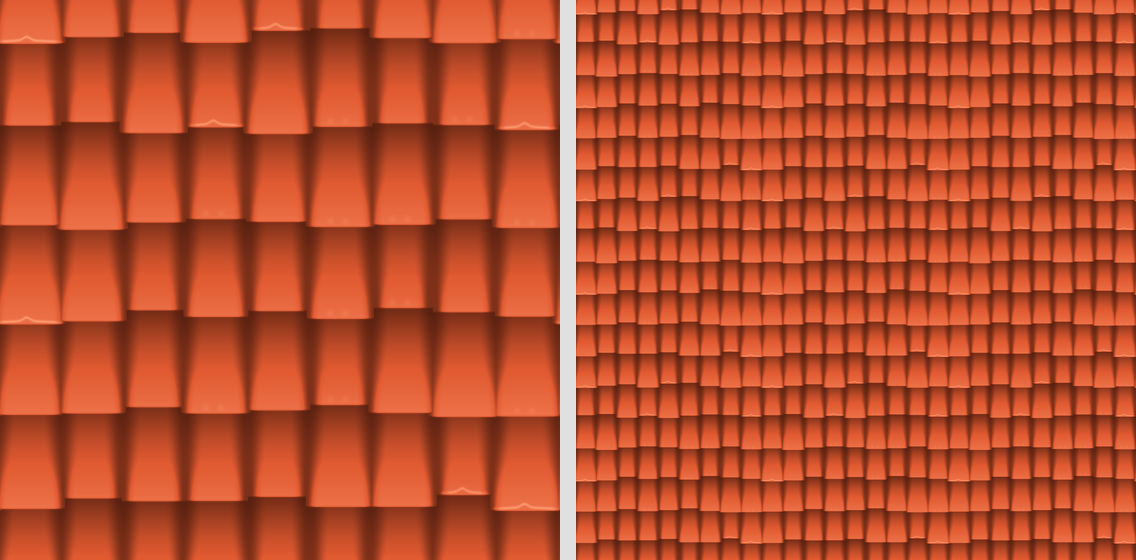
Left, the tile; right, the same tile 3 across and 3 down.
Reproduce this texture procedurally as a three.js fragment shader.

```glsl
varying vec2 vUv;

const vec2 TILES = vec2(9.0, 6.0);        // columns, rows
const vec2 OFFSET = vec2(0.03, -0.385);   // grid shift in tiles
const float DROP = 0.088;                 // uneven lower edges, in rows
const float EDGE_BLUR = 0.014;            // in rows
const float LIP_SHARE = 0.16;             // tiles with a raised lip
const float SPOT_SHARE = 0.30;            // tiles with two pale spots
const float GAP_LIGHT = 0.38;             // light left between columns
const vec3 SHADOW = vec3(0.26, 0.09, 0.04);
const vec3 CLAY = vec3(0.88, 0.35, 0.19);
const vec3 GLOW = vec3(0.94, 0.47, 0.31);
const vec3 SHINE = vec3(1.0, 0.62, 0.46);

float hash(vec2 p) {
  return fract(sin(dot(p, vec2(127.1, 311.7))) * 4375.85);
}

vec2 wrapId(vec2 id) {
  return mod(id, TILES);
}

float dropOf(vec2 id) {
  return DROP * (2.0 * hash(wrapId(id) + 3.7) - 1.0);
}

float bell(float x, float width) {
  x /= width;
  return exp(-x * x);
}

// Highlights along the lower edge; rise is the height above it
float wear(float x, float rise, float halfWidth, float kind) {
  x += 0.04;
  float lipHeight = 0.035 - 0.02 * abs(x) / halfWidth + 0.035 * bell(x, 0.08);
  float lip = bell(rise - lipHeight, 0.016);
  float spots = bell(abs(x) - 0.12, 0.05) * bell(rise - 0.06, 0.035);
  float rim = bell(rise - 0.03, 0.02);
  if (kind < LIP_SHARE) return lip;
  if (kind < LIP_SHARE + SPOT_SHARE) return 0.3 * spots + 0.08 * rim;
  return 0.06 * rim;
}

// Tone of one tile: 0 shadow, 1 clay, 2 glow, 3 shine; v runs downwards
float tileTone(float x, float v, vec2 id) {
  float drop = dropOf(id);
  float flare = smoothstep(0.1, 1.1, v);
  float halfWidth = mix(0.49 + 0.3 * drop, 0.50 + 0.95 * drop, flare);
  float softness = mix(0.30, 0.19, flare);
  float side = smoothstep(0.0, softness, halfWidth - abs(x));
  float reach = 1.0 - smoothstep(0.0, 0.04, abs(x) - max(0.5, halfWidth));
  float light = smoothstep(-0.5, 0.68, v);
  float glow = 0.72 * smoothstep(0.5, 1.1, v);
  float shine = 1.1 * wear(x, 1.0 + drop - v, halfWidth, hash(wrapId(id) + 8.3));
  return reach * mix(GAP_LIGHT * light, light + glow + shine, side);
}

// Two overlapping tiles meeting at the nearest lower edge of a column
float columnTone(float x, float down, float column) {
  float row = floor(down + 0.5);
  float v = down - row;
  vec2 id = vec2(column, row);
  float below = smoothstep(-EDGE_BLUR, EDGE_BLUR, v - dropOf(id));
  float upper = tileTone(x, v + 1.0, id);
  float lower = tileTone(x, v, id + vec2(0.0, 1.0));
  return mix(upper, lower, below);
}

void main() {
  vec2 p = vec2(vUv.x, 1.0 - vUv.y) * TILES + OFFSET;
  float column = floor(p.x);
  float x = fract(p.x) - 0.5;

  // Wide tiles reach over their neighbours
  float tone = 0.0;
  for (int i = -1; i <= 1; i++) {
    float shift = float(i);
    tone = max(tone, columnTone(x - shift, p.y, column + shift));
  }

  vec3 color = mix(SHADOW, CLAY, clamp(tone, 0.0, 1.0));
  color = mix(color, GLOW, clamp(tone - 1.0, 0.0, 1.0));
  color = mix(color, SHINE, clamp(tone - 2.0, 0.0, 1.0));
  gl_FragColor = vec4(color, 1.0);
}
```
